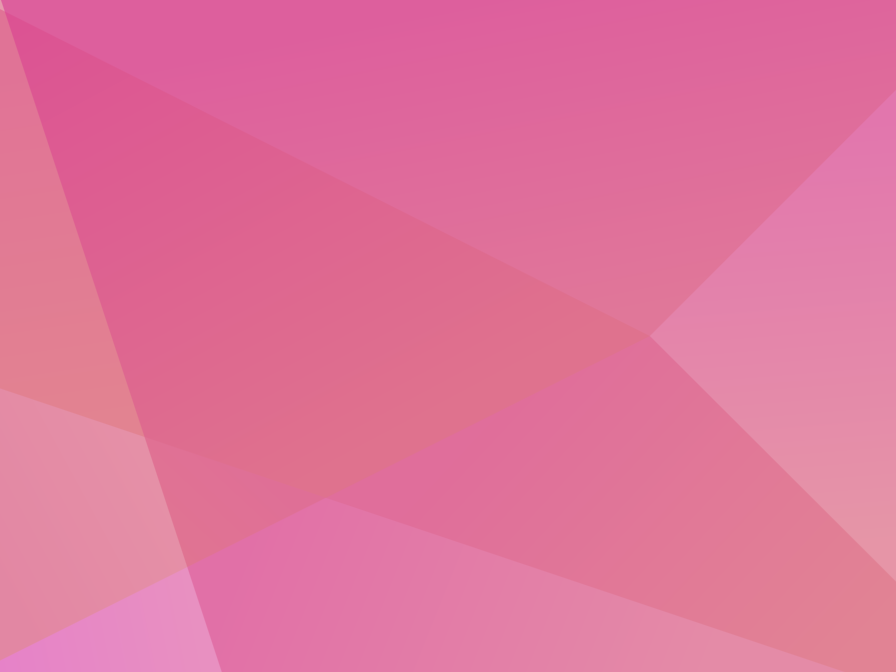
This background is drawn by a Shadertoy shader. Its source:

```glsl
// Overlapping translucent pink facets meeting at a hub right of centre.
// Straight edges split the canvas by signed distance, and each facet
// carries its own soft linear gradient.

// Coverage of the half plane to the left of the ray a -> b.
float leftOf(vec2 p, vec2 a, vec2 b, float soft) {
    vec2 d = normalize(b - a);
    vec2 r = p - a;
    return smoothstep(-soft, soft, d.x * r.y - d.y * r.x);
}

// Linear gradient running from colour ca at a to colour cb at b.
vec3 ramp(vec2 p, vec2 a, vec2 b, vec3 ca, vec3 cb) {
    vec2 d = b - a;
    return mix(ca, cb, clamp(dot(p - a, d) / dot(d, d), 0.0, 1.0));
}

void mainImage(out vec4 fragColor, in vec2 fragCoord) {
    // Canvas units: height 1, width 4/3.
    vec2 p = fragCoord / iResolution.xy * vec2(4.0 / 3.0, 1.0);
    float soft = 0.8 / iResolution.y;

    // Shared vertices
    vec2 corner = vec2(0.007, 0.983);
    vec2 hub = vec2(0.967, 0.500);

    // Edges
    float aboveRidge = leftOf(p, corner, hub, soft);
    float eastOfSpine = leftOf(p, corner, vec2(0.330, 0.0), soft);
    float aboveRise = leftOf(p, vec2(0.0, 0.017), hub, soft);
    float aboveFall = leftOf(p, vec2(0.0, 0.422), vec2(1.257, 0.0), soft);
    float aboveUpperArm = leftOf(p, hub, vec2(1.333, 0.866), soft);
    float aboveLowerArm = leftOf(p, hub, vec2(1.333, 0.135), soft);

    // Facet gradients
    vec3 top = ramp(p, vec2(0.70, 1.0), vec2(0.80, 0.50),
        vec3(0.868, 0.372, 0.616), vec3(0.880, 0.468, 0.600));
    vec3 heart = ramp(p, vec2(0.0, 1.0), vec2(0.40, 0.25),
        vec3(0.862, 0.318, 0.578), vec3(0.874, 0.447, 0.556));
    vec3 wedge = ramp(p, vec2(0.40, 0.30), vec2(0.27, 0.16),
        vec3(0.876, 0.435, 0.590), vec3(0.878, 0.455, 0.572));
    vec3 keel = ramp(p, vec2(0.80, 0.45), vec2(1.25, 0.03),
        vec3(0.878, 0.430, 0.606), vec3(0.884, 0.512, 0.580));
    vec3 floorTint = ramp(p, vec2(0.40, 0.26), vec2(1.05, 0.0),
        vec3(0.884, 0.440, 0.655), vec3(0.894, 0.545, 0.655));
    vec3 strip = ramp(p, vec2(0.02, 0.90), vec2(0.10, 0.38),
        vec3(0.880, 0.450, 0.590), vec3(0.886, 0.512, 0.568));
    vec3 pale = ramp(p, vec2(0.0, 0.15), vec2(0.24, 0.28),
        vec3(0.888, 0.530, 0.640), vec3(0.898, 0.565, 0.655));
    vec3 lilac = ramp(p, vec2(0.0, 0.0), vec2(0.30, 0.06),
        vec3(0.902, 0.510, 0.785), vec3(0.910, 0.565, 0.755));
    vec3 wing = ramp(p, vec2(1.25, 0.82), vec2(1.30, 0.20),
        vec3(0.886, 0.462, 0.680), vec3(0.900, 0.585, 0.655));
    vec3 tip = vec3(0.900, 0.600, 0.680);

    // Assemble both sides of the spine, then the top and the right wing.
    vec3 upper = mix(wedge, heart, aboveFall);
    vec3 lower = mix(floorTint, keel, aboveFall);
    vec3 east = mix(lower, upper, aboveRise);
    vec3 west = mix(mix(lilac, pale, aboveRise), strip, aboveFall);
    vec3 color = mix(west, east, eastOfSpine);
    color = mix(color, mix(tip, top, eastOfSpine), aboveRidge);
    color = mix(color, wing, aboveLowerArm * (1.0 - aboveUpperArm));

    fragColor = vec4(color, 1.0);
}
```
